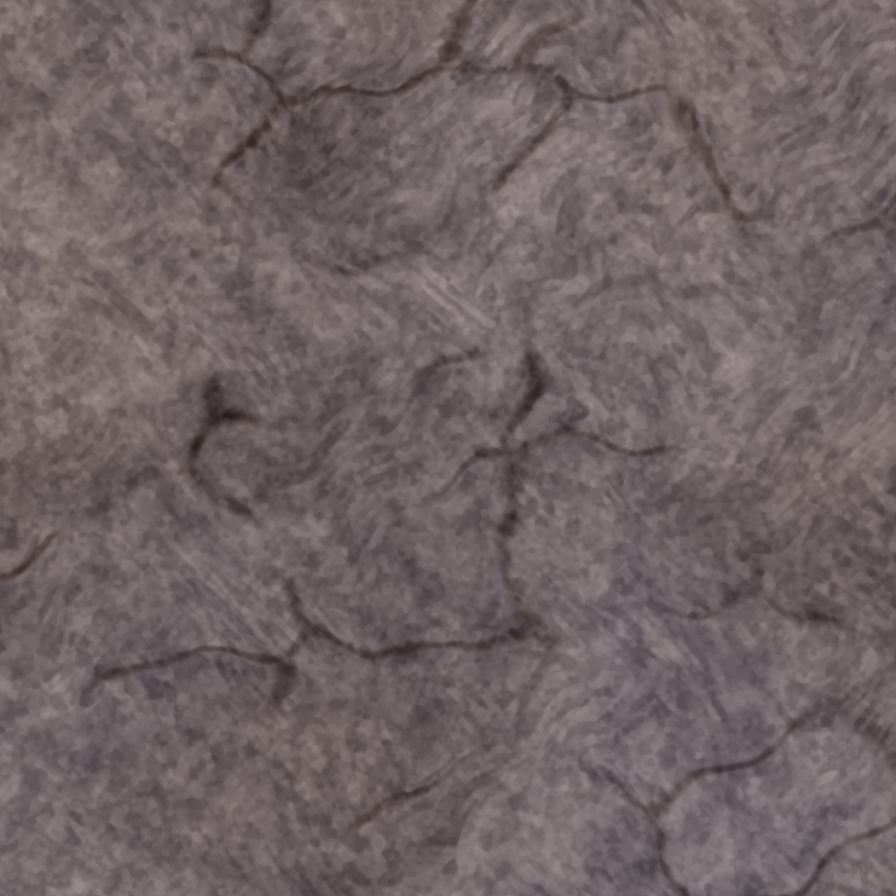
A Shadertoy shader for this texture:

```glsl
vec3 hash3(vec2 p) {
    vec3 q = fract(p.xyx * vec3(0.1031, 0.1030, 0.0973));
    q += dot(q, q.yxz + 33.33);
    return fract((q.xxy + q.yzz) * q.zyx);
}

// Soft cellular noise: random tones blended around scattered points, -0.5 to 0.5
float mottle(vec2 p) {
    vec2 cell = floor(p);
    float sum = 0.0, total = 0.0;
    for (int y = -1; y <= 1; y++)
    for (int x = -1; x <= 1; x++) {
        vec2 c = cell + vec2(x, y);
        vec3 h = hash3(c);
        vec2 d = c + h.xy - p;
        float w = exp(-6.0 * dot(d, d));
        sum += w * h.z;
        total += w;
    }
    return sum / total - 0.5;
}

// Cracked plates: x = gap to the nearest border, y = random tone of the plate
vec2 plates(vec2 p) {
    vec2 cell = floor(p);
    float nearest = 9.0, second = 9.0, tone = 0.0;
    for (int y = -1; y <= 1; y++)
    for (int x = -1; x <= 1; x++) {
        vec2 c = cell + vec2(x, y);
        vec3 h = hash3(c + 71.0);
        float d = length(c + 0.1 + 0.8 * h.xy - p);
        if (d < nearest) {
            second = nearest;
            nearest = d;
            tone = h.z - 0.5;
        } else second = min(second, d);
    }
    return vec2(second - nearest, tone);
}

// Coordinates turned by an angle, for slanted grains
vec2 turn(vec2 p, float angle) {
    float c = cos(angle), s = sin(angle);
    return vec2(c * p.x + s * p.y, c * p.y - s * p.x);
}

void mainImage(out vec4 fragColor, in vec2 fragCoord) {
    vec2 uv = fragCoord / iResolution.y;

    // Uneven surface bends every larger feature
    vec2 bend = 0.018 * sin(uv.yx * vec2(17.0, 14.0) + vec2(0.7, 2.1))
              + 0.007 * sin(uv.yx * vec2(43.0, 51.0) + uv * 19.0);
    vec2 p = uv + bend;
    float lumps = mottle(p * 27.0 + 5.0);
    float broad = mottle(p * 5.0 + 31.0);

    // Short streaky grains along two diagonals
    float rising = mottle(turn(p, 0.75) * vec2(58.0, 105.0) + 200.0);
    float falling = mottle(turn(p, -0.85) * vec2(58.0, 105.0) + 300.0);
    float grain = mix(rising, falling, smoothstep(-0.25, 0.25, mottle(p * 9.0 + 60.0)));
    float dust = mottle(uv * 155.0 + 17.0);

    // Plates rise gently to the right; only parts of their borders are open
    vec2 q = p + 0.012 * lumps + 0.004 * grain;
    vec2 plate = plates(vec2(q.x * 3.6, (q.y - 0.18 * q.x) * 5.6) + 3.0);
    float open = smoothstep(0.02, 0.22, mottle(p * 6.5 + 90.0));
    float crack = open * smoothstep(0.085, 0.01, plate.x);
    float rim = (1.0 - open) * smoothstep(0.05, 0.12, plate.x) * smoothstep(0.34, 0.14, plate.x);

    // Crumbly dark pits gather near open borders
    float pits = smoothstep(0.08, 0.36, mottle(p * vec2(34.0, 46.0) + 140.0))
               * smoothstep(0.5, 0.0, plate.x) * (0.25 + 0.75 * open);

    float tone = 0.10 * broad + 0.085 * lumps + 0.13 * grain + 0.08 * dust
               + 0.055 * plate.y * smoothstep(0.0, 0.12, plate.x)
               + 0.028 * rim - 0.12 * crack - 0.06 * pits;

    // Warm towards the upper left, cool elsewhere
    float warmth = 0.5 * (uv.y - uv.x) + 0.9 * mottle(p * 3.0 + 44.0)
                 + 0.3 * lumps + 0.4 * crack;
    vec3 stone = vec3(0.453, 0.402, 0.408) + tone * vec3(1.03, 1.0, 0.98);
    stone += warmth * vec3(0.020, 0.002, -0.024);
    fragColor = vec4(stone, 1.0);
}
```
